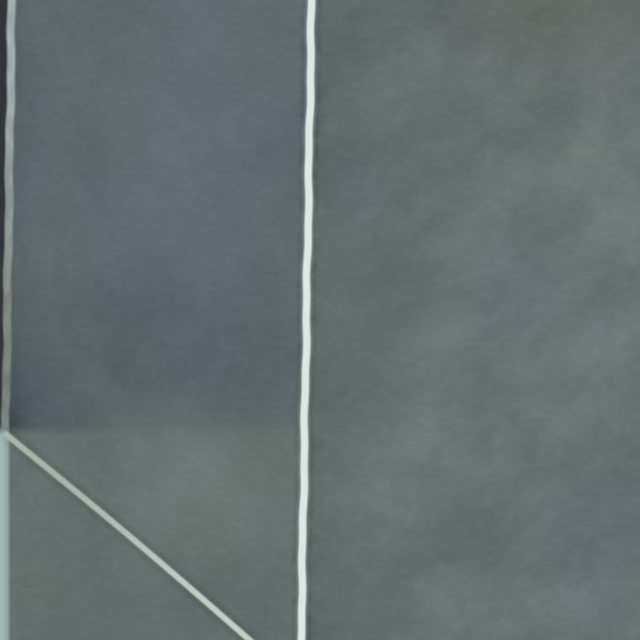
Give the GLSL for this texture, as a three.js fragment shader.

```glsl
varying vec2 vUv;

vec3 hash3(vec2 p) {
  vec3 q = fract(p.xyx * vec3(0.1031, 0.1030, 0.0973));
  q += dot(q, q.yzx + 33.33);
  return fract((q.xxy + q.yzz) * q.zyx);
}

// Soft cellular noise: random cell values blended by distance, about -0.5 to 0.5
float cells(vec2 p) {
  vec2 base = floor(p);
  float sum = 0.0, total = 0.0;
  for (int j = -1; j <= 1; j++) {
    for (int i = -1; i <= 1; i++) {
      vec2 cell = base + vec2(float(i), float(j));
      vec3 h = hash3(cell + 71.0);
      vec2 d = cell + 0.2 + 0.6 * h.xy - p;
      float w = exp(-4.0 * dot(d, d));
      sum += w * (h.z - 0.5);
      total += w;
    }
  }
  return sum / total;
}

float mottle(vec2 p) {
  float sum = 0.0, gain = 0.5;
  for (int i = 0; i < 4; i++) {
    sum += gain * cells(p);
    p = mat2(0.8, 0.6, -0.6, 0.8) * p * 2.1 + 5.3;
    gain *= 0.62;
  }
  return sum;
}

float glow(vec2 p, vec2 centre, vec2 size) {
  vec2 d = (p - centre) / size;
  return exp(-dot(d, d));
}

float band(float d, float halfWidth, float soft) {
  return 1.0 - smoothstep(halfWidth - soft, halfWidth + soft, abs(d));
}

void main() {
  vec2 uv = vUv;
  float wobble = 0.0008 * sin(uv.y * 31.0) + 0.0005 * sin(uv.y * 83.0 + 1.0);
  float seam = uv.x - mix(0.4705, 0.487, uv.y) - wobble;
  float edge = uv.x - mix(0.009, 0.0185, (uv.y - 0.325) / 0.675) - wobble;
  float right = smoothstep(-0.004, 0.004, seam);
  float upper = smoothstep(0.315, 0.34, uv.y);

  // Broad tones of the two panels
  vec3 leftTone = mix(vec3(0.385, 0.435, 0.425), vec3(0.365, 0.41, 0.425), upper);
  leftTone += vec3(0.025, 0.025, 0.04) * glow(uv, vec2(0.29, 0.78), vec2(0.10, 0.25));
  leftTone += 0.025 * glow(uv, vec2(0.30, 0.25), vec2(0.16, 0.10));
  leftTone -= 0.02 * glow(uv, vec2(0.25, 0.48), vec2(0.25, 0.10));
  vec3 rightTone = vec3(0.385, 0.435, 0.433);
  rightTone += 0.035 * glow(uv, vec2(0.85, 0.40), vec2(0.24, 0.28));
  rightTone += 0.025 * glow(uv, vec2(0.95, 0.76), vec2(0.16, 0.12));
  rightTone += vec3(0.012, -0.012, -0.022) * glow(uv, vec2(0.9, 1.0), vec2(0.28, 0.15));
  rightTone -= 0.035 * exp(-max(seam, 0.0) / 0.045);
  vec3 color = mix(leftTone, rightTone, right);

  // Corner shadow above the fold
  float fromEdge = max(edge, 0.0);
  color -= vec3(0.10, 0.11, 0.10) * upper * exp(-fromEdge / 0.045)
    * exp(-max(uv.y - 0.335, 0.0) / 0.075);
  color -= 0.03 * upper * exp(-fromEdge / 0.12) * exp(-max(uv.y - 0.335, 0.0) / 0.04);
  color -= 0.035 * upper * exp(-fromEdge / 0.025);

  // Cloudy stains, slanted on the right panel, and fine grain
  vec2 slanted = vec2(dot(uv, vec2(0.8, 0.6)) * 0.7, dot(uv, vec2(-0.6, 0.8)));
  float cloud = mix(0.05 * mottle(uv * vec2(11.0, 9.0)), 0.085 * mottle(slanted * 13.0), right);
  float fiber = cells(uv * vec2(95.0, 170.0)) + 0.6 * cells(uv * vec2(210.0, 260.0));
  color += cloud + 0.016 * fiber;
  color += vec3(0.016, 0.0, -0.010) * cells(uv * 8.0 + 40.0);

  // Pale central seam with a dark frayed rim
  float fray = 0.5 + cells(vec2(uv.x * 160.0, uv.y * 75.0));
  color -= 0.045 * fray * band(abs(seam) - 0.011, 0.004, 0.004);
  color = mix(color, vec3(0.62, 0.68, 0.65), 0.4 * band(seam, 0.008, 0.004));
  color = mix(color, vec3(0.86, 0.91, 0.895), band(seam, 0.0058, 0.0023));

  // Worn left border and the dark gap outside it
  float outside = 1.0 - smoothstep(-0.009, -0.005, edge);
  color = mix(color, vec3(0.20, 0.21, 0.22), upper * outside);
  vec3 border = mix(vec3(0.50, 0.52, 0.50), vec3(0.66, 0.70, 0.70), smoothstep(0.4, 0.95, uv.y));
  border += 0.08 * cells(uv * vec2(120.0, 55.0));
  color = mix(color, border, 0.92 * upper * band(edge, 0.0062, 0.003));
  vec3 strip = mix(vec3(0.64, 0.73, 0.71), vec3(0.55, 0.63, 0.61), smoothstep(0.0, 0.016, uv.x));
  color = mix(color, strip, (1.0 - upper) * (1.0 - smoothstep(0.011, 0.018, uv.x)));

  // Diagonal line from the left corner to the bottom
  vec2 along = normalize(vec2(0.384, -0.324));
  vec2 q = uv - vec2(0.006, 0.324);
  float t = dot(q, along);
  float diagonal = dot(q, vec2(-along.y, along.x)) - 0.003 * sin(6.283 * t);
  float started = smoothstep(-0.004, 0.004, t);
  color -= 0.03 * started * band(abs(diagonal) - 0.009, 0.004, 0.004);
  vec3 thread = mix(vec3(0.66, 0.71, 0.66), vec3(0.76, 0.81, 0.77), smoothstep(0.1, 0.45, t));
  color = mix(color, thread, started * band(diagonal, 0.0046, 0.0025));

  gl_FragColor = vec4(color, 1.0);
}
```
